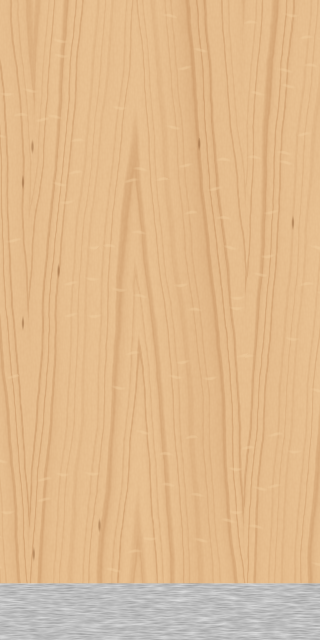
Write a Shadertoy shader that draws this texture.

```glsl
const vec3 PALE_WOOD = vec3(0.912, 0.757, 0.572);
const vec3 DARK_WOOD = vec3(0.790, 0.590, 0.400);
const vec3 FLECK_TINT = vec3(0.950, 0.820, 0.640);
const vec3 PORE_BROWN = vec3(0.560, 0.370, 0.210);
const vec3 STEEL = vec3(0.75);
const float STEEL_HEIGHT = 0.177;

float hash(vec2 p) {
    vec3 q = fract(p.xyx * vec3(0.1031, 0.1030, 0.0973));
    q += dot(q, q.yzx + 33.33);
    return fract((q.x + q.y) * q.z);
}

// Offset to the nearest cell point (xy) and the random id of that cell (z)
vec3 cellular(vec2 p) {
    vec2 cell = floor(p);
    vec3 nearest = vec3(9.0);
    for (int j = -1; j <= 1; j++) {
        for (int i = -1; i <= 1; i++) {
            vec2 c = cell + vec2(i, j);
            vec2 offset = p - c - vec2(hash(c), hash(c + 71.3));
            if (dot(offset, offset) < dot(nearest.xy, nearest.xy))
                nearest = vec3(offset, hash(c + 23.7));
        }
    }
    return nearest;
}

// Cell distance centred on zero, used as fine grain
float grain(vec2 p) {
    return length(cellular(p).xy) - 0.45;
}

float layeredSines(vec2 p) {
    float sum = 0.0, amp = 0.5;
    for (int i = 0; i < 4; i++) {
        sum += amp * sin(p.x + 1.7 * sin(p.y + float(i)));
        p = mat2(1.5, 1.1, -1.1, 1.5) * p + 2.3;
        amp *= 0.55;
    }
    return sum;
}

// Ring count: tall arches and valleys from a folded, tilted plane
float ringField(vec2 p) {
    p.x += 0.014 * layeredSines(vec2(p.x * 5.0, p.y * 2.4));
    p.x += 0.0022 * layeredSines(vec2(p.y * 24.0, p.x * 9.0));
    float fold = abs(fract((p.x - 0.43) / 0.66 + 0.5) - 0.5) * 0.66;
    float f = 32.0 * sqrt(fold * fold + 0.00003) + 2.4 * p.y;
    return f + 0.3 * sin(2.3 * f) + 0.25 * sin(p.x * 11.0 + p.y);
}

// Late wood fades in slowly and ends in a thin dark line
float ringShade(float f, float blur) {
    float r = fract(f);
    float edge = min(r, 1.0 - r);
    float lineStrength = mix(0.2, 0.62, hash(vec2(floor(f + 0.5), 5.0)));
    float fadeStrength = mix(0.1, 0.42, hash(vec2(floor(f), 9.0)));
    float thinLine = 1.0 - smoothstep(0.02, 0.07 + blur, edge);
    float fade = pow(r, 4.0) * (1.0 - smoothstep(1.0 - blur, 1.0, r));
    return lineStrength * thinLine * 0.75 + fadeStrength * fade;
}

// Soft ellipses scattered in some of the cells
float spots(vec2 p, vec2 density, vec2 radius, float share, float blur) {
    vec3 c = cellular(p * density);
    float d = length(c.xy / density / radius);
    float soft = blur / min(radius.x, radius.y);
    return step(c.z, share) * (1.0 - smoothstep(0.4, 1.0 + soft, d));
}

vec3 wood(vec2 p, float pixel) {
    float shade = ringShade(ringField(p), pixel * 34.0);
    shade += 0.06 + 0.05 * layeredSines(vec2(p.x * 9.0, p.y * 0.8));
    shade += 0.10 * exp(-pow((p.x - 0.6 - 0.03 * sin(p.y * 2.0)) / 0.07, 2.0));
    shade += 0.09 * grain(p * vec2(150.0, 35.0));
    shade += 0.08 * grain(p * vec2(110.0, 90.0) + 40.0);
    vec3 color = mix(PALE_WOOD, DARK_WOOD, shade);

    // Pale cross flecks and a few dark pores
    vec2 wavy = p + vec2(0.0, 0.004 * sin(p.x * 70.0));
    float flecks = spots(wavy, vec2(13.0, 18.0), vec2(0.016, 0.004), 0.22, pixel);
    color = mix(color, FLECK_TINT, 0.4 * flecks);
    float pores = spots(p + 3.1, vec2(5.0, 6.0), vec2(0.0025, 0.012), 0.16, pixel);
    return mix(color, PORE_BROWN, 0.5 * pores);
}

vec3 brushedSteel(vec2 p) {
    float brush = 0.13 * grain(p * vec2(14.0, 170.0));
    brush += 0.11 * grain(p * vec2(30.0, 210.0) + 17.0);
    brush += 0.05 * grain(p * vec2(5.0, 60.0) + 51.0);
    return STEEL + brush;
}

void mainImage(out vec4 fragColor, in vec2 fragCoord) {
    float pixel = 1.0 / iResolution.x;
    vec2 p = fragCoord * pixel;
    float woodMask = smoothstep(-0.5, 0.5, (p.y - STEEL_HEIGHT) / pixel);
    fragColor = vec4(mix(brushedSteel(p), wood(p, pixel), woodMask), 1.0);
}
```
